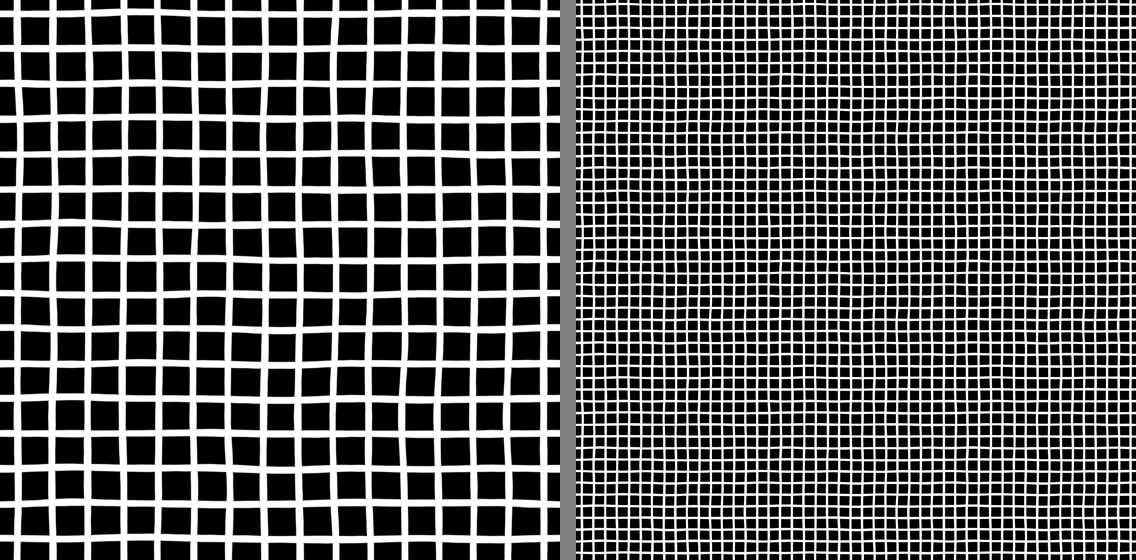
Left, the tile; right, the same tile 3 across and 3 down.
Reproduce this pattern procedurally as a three.js fragment shader.

```glsl
varying vec2 vUv;

const float CELLS = 16.0;

float hash(vec2 p) {
  vec3 q = fract(p.xyx * 0.1031);
  q += dot(q, q.yzx + 33.33);
  return fract((q.x + q.y) * q.z);
}

// Value noise from -0.5 to 0.5 that wraps after a whole period
float wrapNoise(vec2 p, vec2 period, float seed) {
  vec2 cell = floor(p);
  vec2 f = fract(p);
  f = f * f * (3.0 - 2.0 * f);
  vec2 a = mod(cell, period) + seed;
  vec2 b = mod(cell + 1.0, period) + seed;
  float low = mix(hash(a), hash(vec2(b.x, a.y)), f.x);
  float high = mix(hash(vec2(a.x, b.y)), hash(b), f.x);
  return mix(low, high, f.y) - 0.5;
}

// Coverage of hand-drawn parallel lines, one per unit of "across"
float wobblyLines(float across, float along, float seed) {
  // Drift shared by neighbouring lines
  across += 0.09 * wrapNoise(vec2(across, along) * 0.25, vec2(CELLS * 0.25), seed);

  // Bend, thickness and edge roughness of each line
  float id = mod(floor(across), CELLS);
  float bend = 0.07 * wrapNoise(vec2(id, along * 0.5), vec2(CELLS, CELLS * 0.5), seed + 31.0);
  float thickness = 0.02 * wrapNoise(vec2(id, along), vec2(CELLS), seed + 57.0);
  float offset = fract(across) - 0.5 + bend;
  float side = offset < 0.0 ? 0.0 : 40.0;
  float rough = 0.008 * wrapNoise(vec2(id, along * 4.0), vec2(CELLS, CELLS * 4.0), seed + 83.0 + side);

  float edge = abs(offset) - (0.1 + thickness + rough);
  return 1.0 - smoothstep(-0.024, 0.024, edge);
}

void main() {
  vec2 grid = vUv * CELLS - vec2(0.04, 0.1);
  float vertical = wobblyLines(grid.x, grid.y, 11.0);
  float horizontal = wobblyLines(grid.y, grid.x, 197.0);

  // White lines over black squares
  vec3 color = mix(vec3(0.0), vec3(0.995), max(vertical, horizontal));
  gl_FragColor = vec4(color, 1.0);
}
```
